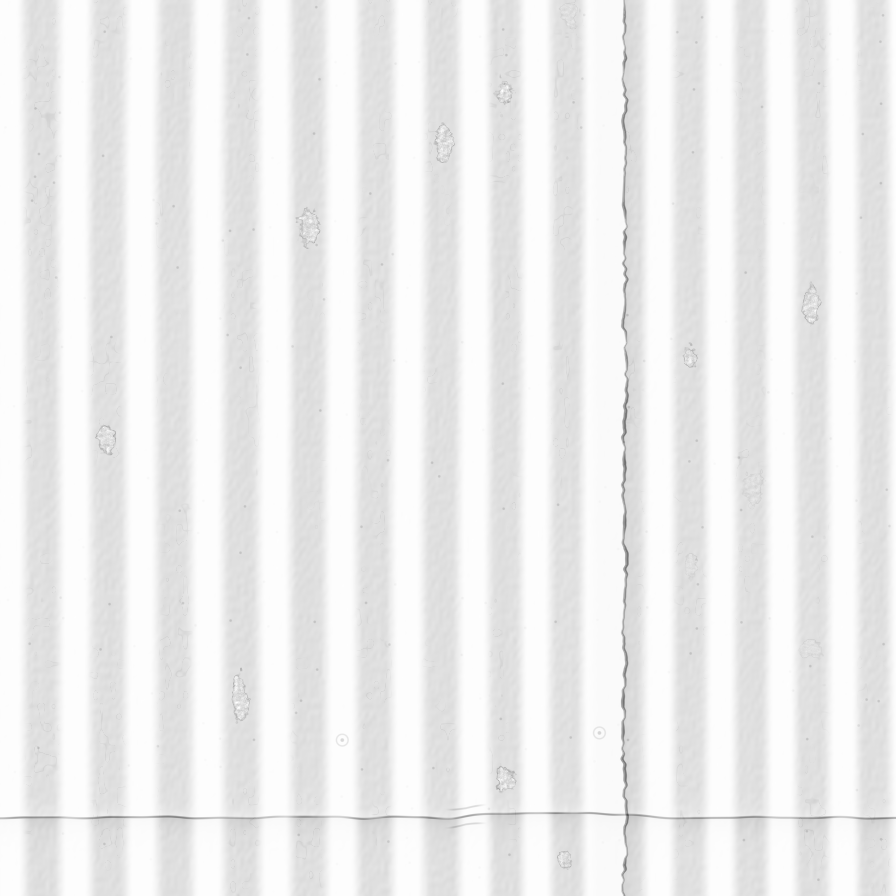
This texture is drawn by a Shadertoy shader. Its source:

```glsl
// Draws white painted corrugated sheet with fourteen ribs, two lap seams and chipped paint.

float hash(vec2 p) {
    return fract(sin(dot(p, vec2(127.1, 311.7))) * 43758.5453);
}

float noise(vec2 p) {
    vec2 i = floor(p), f = fract(p);
    f = f * f * (3.0 - 2.0 * f);
    return mix(mix(hash(i), hash(i + vec2(1, 0)), f.x),
               mix(hash(i + vec2(0, 1)), hash(i + vec2(1, 1)), f.x), f.y);
}

float fbm(vec2 p) {
    return 0.5 * noise(p) + 0.3 * noise(p * 2.1 + 7.3) + 0.2 * noise(p * 4.3 + 3.1);
}

// Soft-edged line: d is the distance to its centre
float line(float d, float halfWidth, float aa) {
    return 1.0 - smoothstep(halfWidth - aa, halfWidth + aa, abs(d));
}

// Rib number at x; the right-hand sheet has a tighter pitch
float ribPhase(float x) {
    float u = fract(x - 0.0091);
    return u < 0.521 ? u * 7.0 / 0.521 : 7.0 + (u - 0.521) * 7.0 / 0.479;
}

float ribX(float k) {
    return 0.0091 + (k < 7.0 ? k * 0.521 / 7.0 : 0.521 + (k - 7.0) * 0.479 / 7.0);
}

void mainImage(out vec4 fragColor, in vec2 fragCoord) {
    vec2 uv = fragCoord / iResolution.xy;
    float aa = 0.8 / min(iResolution.x, iResolution.y);

    // Ribs: white crests, flat grey valleys
    float bend = 0.003 * (noise(vec2(uv.x * 9.0, uv.y * 5.0)) - 0.5);
    float phase = ribPhase(uv.x + bend);
    float crestDist = abs(fract(phase + 0.5) - 0.5);
    float valley = smoothstep(0.13, 0.33, crestDist);
    float shade = mix(0.992, 0.893, valley) - 0.018 * smoothstep(0.24, 0.38, crestDist);
    shade += 0.012 * valley * (noise(vec2(uv.x * 130.0, uv.y * 3.0)) - 0.5);

    // The upright lap flattens the rib on its left
    float seamX = 0.697 + 0.004 * (noise(vec2(uv.y * 45.0, 2.0)) - 0.5)
                + 0.003 * (noise(vec2(uv.y * 170.0, 5.0)) - 0.5);
    float dx = uv.x - seamX;
    float leftLap = smoothstep(0.655, 0.67, uv.x) * (1.0 - smoothstep(-aa, aa, dx));
    shade = mix(shade, 0.98, leftLap);
    valley *= 1.0 - leftLap;

    // Embossed paint grain and patchy hairline flakes
    vec2 g = uv * vec2(230.0, 150.0);
    shade += 0.022 * (0.15 + valley) * (noise(g) - noise(g + vec2(0.6, -0.5)));
    float patchy = smoothstep(0.55, 0.75, noise(uv * vec2(40.0, 12.0) + 4.0));
    float flake = line(noise(uv * vec2(150.0, 85.0) + 9.0) - 0.72, 0.02, 0.03);
    shade -= 0.045 * flake * patchy * smoothstep(0.18, 0.28, crestDist) * valley;

    // Small pits
    vec2 cell = floor(uv * 38.0);
    vec2 pit = 0.2 + 0.6 * vec2(hash(cell + 3.7), hash(cell + 8.2));
    float pitDist = length(fract(uv * 38.0) - pit) / 38.0;
    shade -= 0.09 * step(0.86, hash(cell)) * line(pitDist, 0.0014, aa) * (0.2 + valley);

    // Upright seam
    float wear = noise(vec2(uv.y * 60.0, 11.0));
    shade -= 0.05 * step(0.0, dx) * exp(-abs(dx) / 0.008);
    shade -= (0.17 + 0.22 * wear) * line(dx, 0.0008 + 0.0012 * wear, aa);

    // Level seam: lit lip above, shadow below
    float seamY = 0.0875 + 0.004 * smoothstep(0.5, 0.56, uv.x) * (1.0 - smoothstep(0.7, 0.75, uv.x))
                + 0.003 * (noise(vec2(uv.x * 32.0, 1.0)) - 0.5);
    float dy = uv.y - seamY;
    float lip = smoothstep(-aa, aa, dy);
    shade += 0.05 * valley * lip * exp(-abs(dy) / 0.008);
    shade -= (0.02 + 0.05 * valley) * (1.0 - lip) * exp(-abs(dy) / 0.012);
    shade -= (0.15 + 0.2 * noise(vec2(uv.x * 50.0, 6.0))) * line(dy, 0.0011, aa);
    for (float s = -1.0; s < 2.0; s += 2.0) {
        float span = smoothstep(0.495, 0.51, uv.x) * (1.0 - smoothstep(0.53, 0.545, uv.x));
        shade -= 0.13 * span * line(dy - s * 0.009 - 0.2 * s * abs(uv.x - 0.52) * 0.3, 0.001, aa);
    }

    // Paint chips in the valleys, denser toward the right
    for (float i = 0.0; i < 13.0; i++) {
        float k = floor(14.0 * sqrt(hash(vec2(i, 4.0)))) + 0.5;
        vec2 centre = vec2(ribX(k) + 0.006 * (hash(vec2(i, 7.0)) - 0.5), fract(0.04 + i * 0.618));
        vec2 size = vec2(0.008 + 0.004 * hash(vec2(i, 2.0)), 0.010 + 0.020 * hash(vec2(i, 9.0)));
        vec2 p = uv - centre;
        float edge = length(p / size) + 1.5 * (fbm(uv * 95.0 + i) - 0.5) - 0.85;
        float strength = 0.35 + 0.65 * step(0.25, hash(vec2(i, 13.0)));
        float body = 1.0 - smoothstep(-0.08, 0.08, edge);
        float rough = fbm(uv * 300.0) - fbm(uv * 300.0 + vec2(0.8, -0.8));
        shade = mix(shade, 0.87 + 0.22 * rough, body * strength);
        shade -= 0.16 * strength * line(edge, 0.06, 0.12) * (0.4 + noise(uv * 140.0));
    }

    // Nail heads
    for (float i = 0.0; i < 2.0; i++) {
        float r = length(uv - vec2(0.382 + 0.287 * i, 0.174 + 0.008 * i));
        shade -= 0.09 * line(r - 0.0065, 0.0008, aa) + 0.14 * line(r, 0.002, aa);
    }

    fragColor = vec4(vec3(clamp(shade, 0.0, 1.0)), 1.0);
}
```
